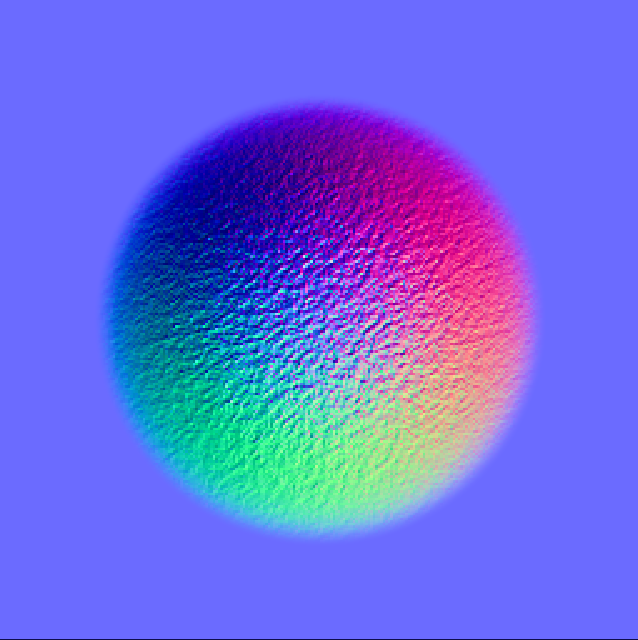
A Shadertoy shader for this texture map:

```glsl
// Normal map of a rough dome: slopes as colour, with diagonal grain in square texels.

float hash(vec2 p) {
    vec3 q = fract(p.xyx * vec3(0.1031, 0.1030, 0.0973));
    q += dot(q, q.yzx + 33.33);
    return fract((q.x + q.y) * q.z);
}

float valueNoise(vec2 p) {
    vec2 i = floor(p), f = fract(p);
    f = f * f * (3.0 - 2.0 * f);
    return mix(mix(hash(i), hash(i + vec2(1, 0)), f.x),
               mix(hash(i + vec2(0, 1)), hash(i + vec2(1, 1)), f.x), f.y);
}

// Short ridges stretched up to the right, plus a fine speckle
float grainHeight(vec2 texel) {
    vec2 along = vec2(0.78, 0.62);
    vec2 across = vec2(-along.y, along.x);
    vec2 p = vec2(dot(texel, along) * 0.31, dot(texel, across) * 0.62);
    return 1.9 * valueNoise(p + 190.0) + 1.05 * hash(texel + 17.0);
}

void mainImage(out vec4 fragColor, in vec2 fragCoord) {
    vec2 uv = fragCoord / iResolution.xy;
    vec2 grid = vec2(255.0, 256.0);
    vec2 texel = floor(uv * grid);

    // Dome: gentle at the centre, steep further out, flat past the rim
    vec2 p = (uv * grid - 128.0) / 89.0;
    float q = length(p);
    float fade = 1.0 - smoothstep(0.55, 1.02, q);
    vec2 slope = p * (2.3 + 6.0 * q * q) * fade;

    // Grain: finite differences of the height between texels
    float h = grainHeight(texel);
    vec2 grain = vec2(grainHeight(texel + vec2(1, 0)) - h,
                      grainHeight(texel + vec2(0, 1)) - h);
    slope += 0.95 * grain * fade * (1.0 + 0.6 * q);

    // Encode the normal, green pointing down; steep parts are darker
    vec3 normal = normalize(vec3(slope.x, -slope.y, 1.0));
    vec3 color = 0.42 + vec3(0.63, 0.63, 0.58) * normal - 0.08 * (1.0 - normal.z);
    color *= 1.0 + 0.09 * (grain.x - grain.y) * fade;

    // Dark seam along the bottom
    color = mix(vec3(0.05, 0.05, 0.30), color, smoothstep(0.001, 0.002, uv.y));
    fragColor = vec4(clamp(color, 0.0, 1.0), 1.0);
}
```
